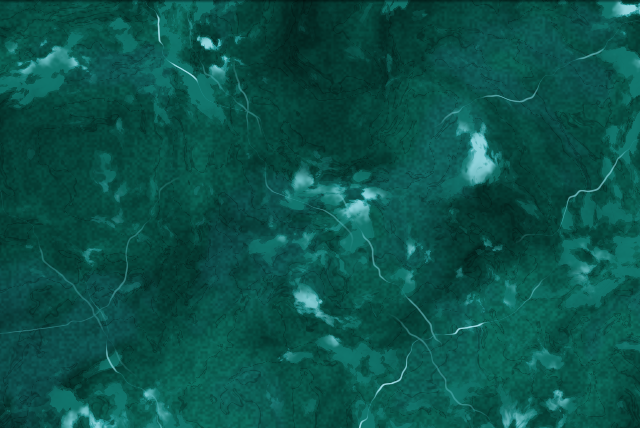
Reproduce this texture procedurally as a Shadertoy shader.

```glsl
// Dark emerald marble with mottled glazes, lacy pale crusts and fine jagged veins.
#define DEEP vec3(0.012, 0.175, 0.150)
#define EMERALD vec3(0.020, 0.275, 0.235)
#define JADE vec3(0.040, 0.385, 0.330)
#define TEAL vec3(0.070, 0.360, 0.370)
#define CRUST vec3(0.070, 0.480, 0.445)
#define AQUA vec3(0.160, 0.640, 0.650)
#define FROST vec3(0.660, 0.880, 0.920)
#define VEIN_COUNT 11
#define VEIN_WIDTH 0.0017
#define CRUST_AMOUNT 0.26
#define CONTRAST 2.3

float hash(vec2 p) {
    return fract(sin(dot(p, vec2(127.1, 311.7))) * 43758.5453);
}

float noise(vec2 p) {
    vec2 i = floor(p), f = fract(p);
    f = f * f * (3.0 - 2.0 * f);
    return mix(mix(hash(i), hash(i + vec2(1, 0)), f.x),
               mix(hash(i + vec2(0, 1)), hash(i + vec2(1, 1)), f.x), f.y);
}

mat2 rotation(float a) {
    return mat2(cos(a), -sin(a), sin(a), cos(a));
}

// Five octaves, turned at each step, centred on 0.5
float fbm(vec2 p) {
    float sum = 0.0, amp = 0.516;
    for (int i = 0; i < 5; i++) {
        sum += amp * noise(p);
        p = rotation(0.6) * p * 2.03 + 17.3;
        amp *= 0.5;
    }
    return sum;
}

// x: line coverage, y: soft halo, z: brightness of the vein
vec3 vein(vec2 p, float id, float aspect, float px) {
    vec2 center = vec2(aspect * fract(id * 0.618 + 0.12), fract(id * 0.755 + 0.35));
    float h = hash(vec2(id, 4.7));
    float angle = mod(id, 3.0) < 0.5 ? 0.5 + 0.4 * h : -0.5 - 0.9 * h;
    vec2 q = rotation(angle) * (p - center);
    float row = id * 7.0;
    float path = 0.16 * (noise(vec2(q.x * 4.0, row)) - 0.5)
               + 0.045 * (noise(vec2(q.x * 14.0, row + 2.0)) - 0.5)
               + 0.009 * (noise(vec2(q.x * 60.0, row + 4.0)) - 0.5);
    float d = abs(q.y - path);
    float reach = 0.22 + 0.25 * hash(vec2(id, 9.1));
    float fade = 1.0 - smoothstep(reach * 0.6, reach, abs(q.x));
    float body = smoothstep(0.2, 0.7, noise(vec2(q.x * 17.0, row + 6.0)));
    float width = VEIN_WIDTH * (0.3 + 0.9 * body);
    float line = 1.0 - smoothstep(width - 0.7 * px, width + 0.7 * px, d);
    float strength = mix(0.3, 1.0, hash(vec2(id, 2.3)));
    return vec3(line * fade * (0.4 + 0.6 * body) * strength,
                exp(-d * 55.0) * fade * strength, strength * body);
}

void mainImage(out vec4 fragColor, in vec2 fragCoord) {
    float px = 1.0 / iResolution.y;
    float aspect = iResolution.x * px;
    vec2 p = fragCoord * px;

    // Warped, diagonally brushed ground
    vec2 warp = vec2(fbm(p * 3.0 + 3.1), fbm(p * 3.0 + 41.7)) - 0.5;
    vec2 brushed = rotation(0.75) * (p + 0.35 * warp) * vec2(1.0, 1.0);
    brushed *= vec2(2.6, 4.6);
    float tone = 0.5 + CONTRAST * (fbm(brushed) - 0.5);
    tone += 0.5 * (fbm(brushed * 5.0 + 12.0) - 0.5);
    tone += 0.10 * (smoothstep(0.50, 0.54, fbm(p * 9.0 + warp * 3.0)) - 0.5);
    vec3 color = mix(DEEP, EMERALD, clamp(tone * 2.0, -0.15, 1.0));
    color = mix(color, JADE, clamp(tone * 2.0 - 1.0, 0.0, 1.1));
    float tint = smoothstep(0.54, 0.72, fbm(p * 4.0 + warp * 2.0 + 63.0));
    color = mix(color, TEAL, 0.6 * tint);

    // Fine grain and dark wrinkles
    float wrinkle = abs(fbm(p * 16.0 + warp * 8.0 + 5.0) - 0.5);
    color *= 1.0 - 0.22 * (1.0 - smoothstep(0.0, 0.025, wrinkle));
    color *= 0.86 + 0.28 * noise(p * 170.0);

    // Gather the veins
    float line = 0.0, halo = 0.0, shine = 0.0;
    for (int i = 0; i < VEIN_COUNT; i++) {
        vec3 v = vein(p, float(i), aspect, px);
        if (v.x > line) shine = v.z;
        line = max(line, v.x);
        halo = max(halo, v.y);
    }

    // Lacy crust, densest left of centre and beside the veins
    float focus = 0.06 * exp(-5.0 * dot(p - vec2(0.5, 0.55), p - vec2(0.5, 0.55)));
    float region = smoothstep(0.48, 0.72, fbm(p * 4.0 + warp + 7.0) + focus);
    region = min(region + 0.3 * halo, 1.0);
    float lace = fbm(p * 27.0 + warp * 6.0 + 23.0);
    float level = 0.74 - CRUST_AMOUNT * region;
    float veil = smoothstep(level - 0.09, level - 0.04, lace);
    float flake = smoothstep(level, level + 0.05, lace);
    float glow = smoothstep(0.54, 0.72, fbm(p * 8.0 + 31.0));
    color = mix(color, CRUST, 0.26 * veil * (0.3 + region));
    color = mix(color, mix(CRUST, AQUA, glow), flake * (0.25 + 0.6 * region));
    float spark = smoothstep(level + 0.04, level + 0.14, lace) * glow * region;
    color = mix(color, FROST, 0.85 * spark);

    // Veins on top, with a thin shaded upper rim
    color = mix(color, mix(AQUA, FROST, shine), line);
    color *= mix(0.6, 1.0, smoothstep(0.0, 0.008, 1.0 - p.y));
    fragColor = vec4(clamp(color, 0.0, 1.0), 1.0);
}
```
